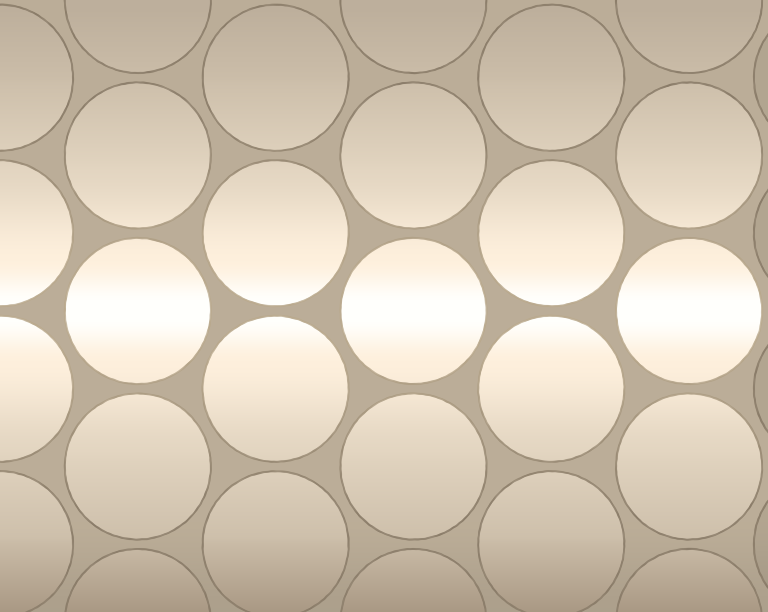
Write a WebGL 2 fragment shader that draws this pattern.

```glsl
#version 300 es
precision highp float;
// Staggered columns of pale discs lit by one horizontal sheen on a taupe ground.

#define COLUMN_PITCH 0.2252
#define ROW_PITCH 0.2541
#define FIRST_ROW 0.1107
#define RADIUS 0.1193
#define RIM_WIDTH 0.0034
#define RIM_WEAR 0.0007
#define SHEEN_HEIGHT 0.492
#define UNLIT_COLUMN 6.0

uniform vec2 u_resolution;
out vec4 fragColor;

const vec3 GROUND = vec3(0.735, 0.680, 0.595);
const vec3 RIM_SHADE = vec3(0.535, 0.480, 0.405);
const vec3 RIM_LIT = vec3(0.725, 0.660, 0.550);

vec2 hashGradient(vec2 cell) {
  float angle = 6.2832 * fract(sin(dot(cell, vec2(127.1, 311.7))) * 43758.5);
  return vec2(cos(angle), sin(angle));
}

float gradientNoise(vec2 p) {
  vec2 i = floor(p), f = fract(p);
  vec2 u = f * f * f * (f * (f * 6.0 - 15.0) + 10.0);
  float a = dot(hashGradient(i), f);
  float b = dot(hashGradient(i + vec2(1, 0)), f - vec2(1, 0));
  float c = dot(hashGradient(i + vec2(0, 1)), f - vec2(0, 1));
  float d = dot(hashGradient(i + vec2(1, 1)), f - vec2(1, 1));
  return mix(mix(a, b, u.x), mix(c, d, u.x), u.y);
}

// Vertical gradient shared by all discs: white sheen, cream, then beige.
vec3 discColor(float y) {
  float away = abs(y - SHEEN_HEIGHT);
  vec3 color = mix(vec3(1.0, 1.0, 0.99), vec3(0.995, 0.94, 0.865), smoothstep(0.01, 0.085, away));
  color = mix(color, vec3(0.885, 0.832, 0.752), smoothstep(0.07, 0.25, away));
  color = mix(color, vec3(0.80, 0.745, 0.665), clamp((away - 0.23) / 0.15, 0.0, 1.0));
  vec3 end = y < SHEEN_HEIGHT ? vec3(0.66, 0.595, 0.515) : vec3(0.74, 0.685, 0.61);
  return mix(color, end, clamp((away - 0.37) / 0.125, 0.0, 1.0));
}

// Signed distance to the nearest disc (x) and its column number (y).
vec2 nearestDisc(vec2 p) {
  vec2 nearest = vec2(1.0, 0.0);
  float middle = floor(p.x / COLUMN_PITCH + 0.5);
  for (int i = -1; i <= 1; i++) {
    float column = middle + float(i);
    float start = FIRST_ROW + 0.5 * ROW_PITCH * mod(column, 2.0);
    float row = floor((p.y - start) / ROW_PITCH + 0.5);
    vec2 center = vec2(column * COLUMN_PITCH, start + row * ROW_PITCH);
    float d = length(p - center) - RADIUS;
    if (d < nearest.x) nearest = vec2(d, column);
  }
  return nearest;
}

void main() {
  vec2 p = gl_FragCoord.xy / u_resolution.y;
  float pixel = 1.0 / u_resolution.y;
  vec2 disc = nearestDisc(p);
  float d = disc.x + RIM_WEAR * gradientNoise(p * 110.0);

  // Ground, darkening a little toward the lower edge.
  vec3 ground = GROUND * mix(0.92, 1.0, smoothstep(0.0, 0.16, p.y));

  // Discs; the cut column at the right stays in shade.
  vec3 fill = disc.y >= UNLIT_COLUMN ? ground * 0.95 : discColor(p.y);
  vec3 color = mix(ground, fill, smoothstep(0.75 * pixel, -0.75 * pixel, d));

  // Thin rim, softened where the sheen crosses it.
  float shade = smoothstep(0.02, 0.36, abs(p.y - SHEEN_HEIGHT));
  if (disc.y >= UNLIT_COLUMN) shade = 1.0;
  float halfRim = 0.5 * RIM_WIDTH;
  float rim = smoothstep(halfRim + 0.6 * pixel, halfRim - 0.6 * pixel, abs(d));
  rim *= 0.85 + 0.25 * gradientNoise(p * 60.0 + 7.0);
  color = mix(color, mix(RIM_LIT, RIM_SHADE, shade), rim);

  fragColor = vec4(color, 1.0);
}
```
